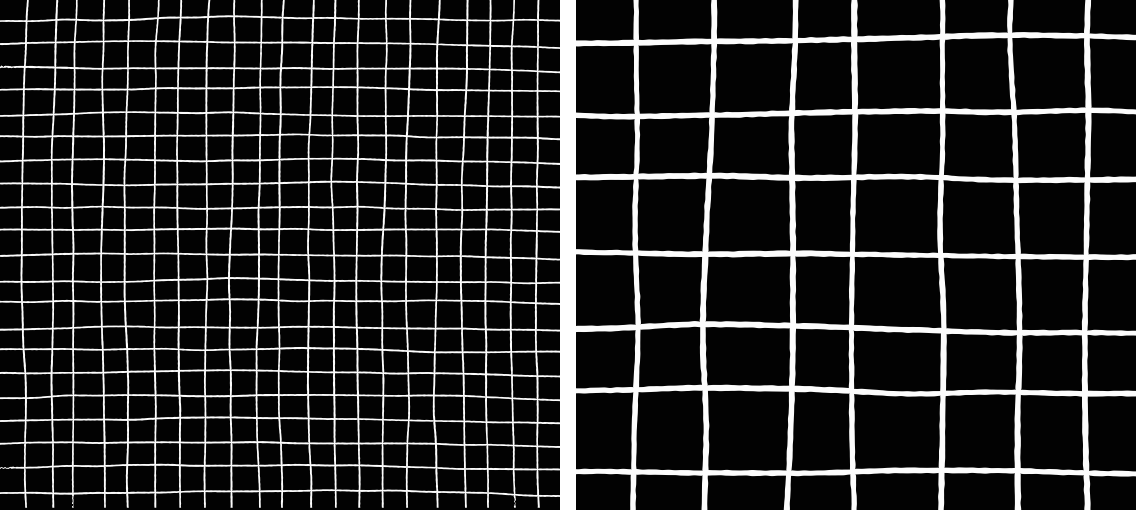
Left, the full canvas; right, a detail of the centre.
A Shadertoy shader for this pattern:

```glsl
// A hand-drawn grid: 21 upright and 21 level white ink strokes on black.
// Each stroke has its own offset, slow sway and rough edges, all from hashed
// value noise; a few strokes run dry where they begin.

const float LINES = 21.0;          // strokes in each direction
const float HALF_WIDTH = 0.00163;  // all lengths are in canvas widths
const vec3 INK = vec3(0.99);
const vec3 GROUND = vec3(0.006);

float hash(vec2 p) {
    vec3 q = fract(p.xyx * 0.1031);
    q += dot(q, q.yzx + 33.33);
    return fract((q.x + q.y) * q.z);
}

// Smooth one-dimensional noise in -1..1, separate for every seed.
float noise(float x, float seed) {
    float cell = floor(x);
    float f = fract(x);
    float a = hash(vec2(cell, seed));
    float b = hash(vec2(cell + 1.0, seed));
    return mix(a, b, f * f * (3.0 - 2.0 * f)) * 2.0 - 1.0;
}

// Sideways drift of one stroke: own offset, long sway and small kinks.
float drift(float along, float seed, float sway) {
    float offset = 0.0045 * (2.0 * hash(vec2(seed, 7.0)) - 1.0);
    return offset + sway * noise(along * 5.0, seed)
                  + 0.0011 * noise(along * 17.0, seed + 211.0);
}

// Half the stroke width on one side, with rough edges and a dry start.
float inkHalfWidth(float along, float side, float seed, float dry) {
    float edgeSeed = seed + 400.0 + 200.0 * side;
    float pressure = 1.0 + 0.10 * noise(along * 9.0, seed + 307.0);
    float rough = 0.00022 * noise(along * 260.0, edgeSeed);
    float fray = dry * (1.0 - smoothstep(0.012, 0.034, along));
    float broken = 0.65 + 0.75 * noise(along * 330.0, edgeSeed + 53.0);
    return HALF_WIDTH * pressure * mix(1.0, broken, fray) + rough;
}

// Coverage of one family of strokes.
// layout2: first position and pitch; bend: lean and bow shared by the family.
float strokes(float across, float along, float span, vec2 layout2, vec2 bend,
              float sway, float firstDry, float family, float pixel) {
    float t = along / span - 0.5;
    float local = across - bend.x * t - bend.y * 4.0 * t * t;
    float nearest = floor((local - layout2.x) / layout2.y + 0.5);
    float cover = 0.0;
    for (int k = -1; k <= 1; k++) {
        float i = nearest + float(k);
        if (i < 0.0 || i >= LINES) continue;
        float seed = i + family;
        float d = local - layout2.x - i * layout2.y - drift(along, seed, sway);
        float dry = 1.0 - step(0.5, abs(mod(i, 17.0) - firstDry));
        float w = inkHalfWidth(along, step(0.0, d), seed, dry);
        cover = max(cover, clamp(0.5 + (w - abs(d)) / pixel, 0.0, 1.0));
    }
    return cover;
}

void mainImage(out vec4 fragColor, in vec2 fragCoord) {
    float pixel = 1.0 / iResolution.x;
    vec2 p = fragCoord * pixel;
    float height = iResolution.y * pixel;

    // Upright strokes lean right at the top and stop just above the bottom.
    float upright = strokes(p.x, p.y, height, vec2(0.0435, 0.0459),
                            vec2(0.0038, 0.0045), 0.0040, 2.0, 20.0, pixel);
    upright *= clamp(0.5 + (p.y - 0.004) / pixel, 0.0, 1.0);

    // Level strokes arch slightly and sink to the right.
    float level = strokes(p.y, p.x, 1.0, vec2(0.0340, 0.0464 * height),
                          vec2(-0.0034, -0.0050), 0.0030, 1.0, 90.0, pixel);

    fragColor = vec4(mix(GROUND, INK, max(upright, level)), 1.0);
}
```
